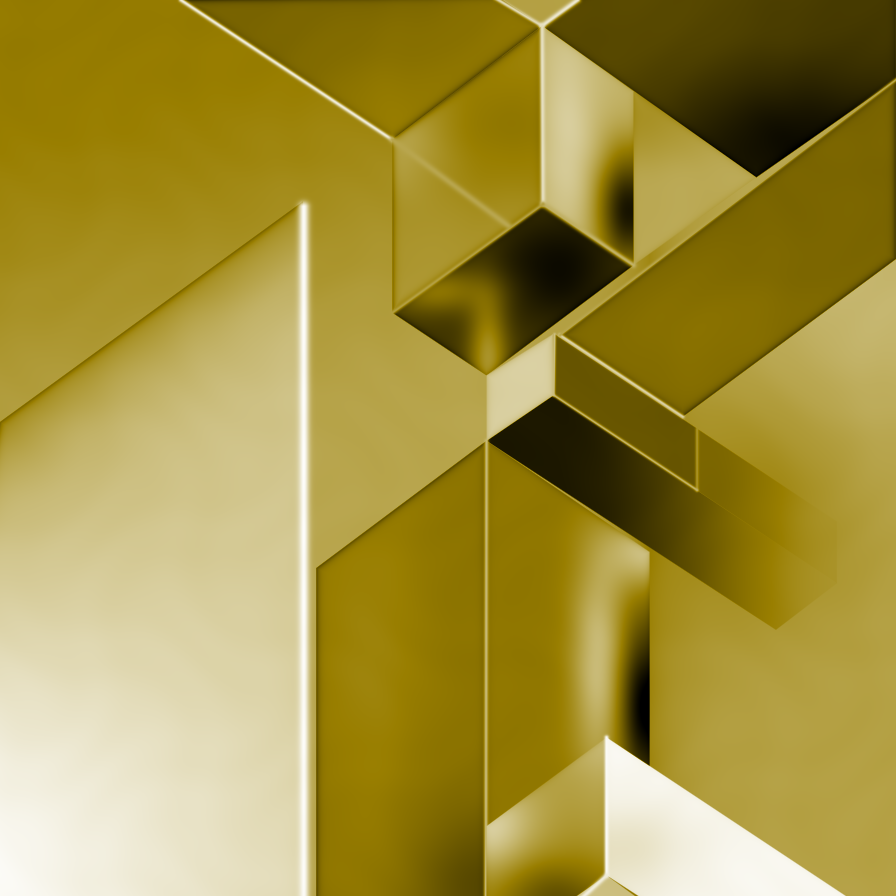
This background is drawn by a Shadertoy shader. Its source:

```glsl
#define GOLD vec3(0.60, 0.495, 0.0)
#define RIM_WIDTH 0.003
#define RIM_SHADE 0.45
#define MOTTLE 0.012
#define RIDGE_WIDTH 0.0024

// Signed distance to a line; the right-hand side is negative
float lineDist(vec2 p, vec2 a, vec2 b) {
    vec2 d = b - a;
    return dot(p - a, vec2(-d.y, d.x)) / length(d);
}

// Convex four-sided shape with clockwise corners
float quad(vec2 p, vec2 a, vec2 b, vec2 c, vec2 d) {
    return max(max(lineDist(p, a, b), lineDist(p, b, c)),
               max(lineDist(p, c, d), lineDist(p, d, a)));
}

float glow(vec2 p, vec2 center, vec2 size) {
    vec2 q = (p - center) / size;
    return exp(-dot(q, q));
}

// Lay a face over the tone, with a dark bevel of the given strength
void face(inout float tone, float dist, float fill, float rim) {
    float px = 0.8 / iResolution.y;
    fill -= rim * RIM_SHADE * exp(-abs(dist) / RIM_WIDTH);
    tone = mix(tone, fill, smoothstep(px, -px, dist));
}

// Lit edge along a segment
void ridge(inout float tone, vec2 p, vec2 a, vec2 b, float light, float width) {
    vec2 d = b - a;
    float h = clamp(dot(p - a, d) / dot(d, d), 0.0, 1.0);
    float r = length(p - a - d * h) / (RIDGE_WIDTH * width);
    tone = mix(tone, light, exp(-r * r));
}

// Tone -1 is black, 0 is gold, 1 is white
vec3 ramp(float tone) {
    return mix(GOLD * clamp(1.0 + tone, 0.0, 1.0), vec3(1.0), clamp(tone, 0.0, 1.0));
}

float backdrop(vec2 p) {
    float left = mix(0.30, -0.03, smoothstep(0.5, 1.05, p.y + 0.25 * (0.44 - p.x)));
    float right = 0.27 + 0.16 * glow(p, vec2(0.98, 0.66), vec2(0.18, 0.16))
                - 0.22 * glow(p, vec2(0.84, 0.43), vec2(0.11, 0.13))
                - 0.22 * exp(-abs(p.x - 0.725) / 0.035);
    return mix(left, right, step(0.56, p.x));
}

void mainImage(out vec4 fragColor, in vec2 fragCoord) {
    vec2 p = fragCoord / iResolution.xy;
    float tone = backdrop(p);

    // Corners shared between faces
    vec2 apex = vec2(0.605, 0.971), cubeLeft = vec2(0.438, 0.844);
    vec2 cubeMid = vec2(0.606, 0.772), cubeRight = vec2(0.707, 0.898);
    vec2 cubeLow = vec2(0.543, 0.581), lowLeft = vec2(0.438, 0.651);
    vec2 lowRight = vec2(0.707, 0.704), beamTip = vec2(0.625, 0.626);
    vec2 beamLow = vec2(0.762, 0.535), columnTop = vec2(0.543, 0.508);
    vec2 columnRight = vec2(0.725, 0.384), columnLeft = vec2(0.353, 0.366);
    vec2 baseTop = vec2(0.677, 0.177), baseMid = vec2(0.677, 0.023);
    vec2 baseLeft = vec2(0.543, 0.078), notch = vec2(0.618, 0.559);

    // Pale panel and its white edge
    vec2 panelTop = vec2(0.338, 0.775), panelLeft = vec2(0.0, 0.529);
    float depth = -lineDist(p, panelLeft, panelTop);
    float fill = 0.08 + 0.48 * (1.0 - exp(-max(depth, 0.0) / 0.065))
               + 0.4 * smoothstep(0.5, 0.0, p.y) * (1.0 - 1.9 * p.x);
    face(tone, quad(p, panelLeft, panelTop, vec2(0.338, -0.1), vec2(-0.1, -0.1)), fill, 0.8);
    ridge(tone, p, vec2(0.339, 0.769), vec2(0.339, -0.1), 0.97, 2.5);

    // Upper panes
    fill = -0.22 + 0.2 * glow(p, cubeLeft, vec2(0.12)) + 0.15 * glow(p, apex, vec2(0.1));
    face(tone, quad(p, vec2(0.202, 1.0), vec2(0.553, 1.005), apex, cubeLeft), fill, 1.0);
    fill = -0.42 - 0.42 * glow(p, vec2(0.87, 0.84), vec2(0.15, 0.08))
         - 0.12 * smoothstep(0.7, 1.0, p.x);
    face(tone, quad(p, apex, vec2(1.0, 1.26), vec2(1.0, 0.911), vec2(0.844, 0.802)), fill, 0.4);
    fill = 0.34 - 0.2 * glow(p, vec2(0.72, 0.87), vec2(0.07, 0.05));
    face(tone, quad(p, cubeRight, vec2(0.844, 0.802), lowRight, vec2(0.706, 0.8)), fill, 0.2);
    ridge(tone, p, vec2(0.202, 1.0), cubeLeft, 0.85, 1.0);
    ridge(tone, p, vec2(0.553, 1.002), apex, 0.7, 1.0);
    ridge(tone, p, vec2(0.645, 1.0), apex, 0.8, 1.3);

    // Glass cube: left, right and lower faces
    fill = 0.04 + 0.16 * smoothstep(0.85, 0.68, p.y) + 0.25 * glow(p, cubeLeft, vec2(0.06))
         - 0.1 * glow(p, vec2(0.56, 0.86), vec2(0.06));
    face(tone, quad(p, cubeLeft, apex, cubeMid, lowLeft), fill, 0.9);
    ridge(tone, p, cubeLeft, vec2(0.57, 0.746), 0.3, 1.6);
    fill = 0.42 + 0.2 * glow(p, vec2(0.635, 0.85), vec2(0.03, 0.12))
         - 1.25 * glow(p, vec2(0.70, 0.765), vec2(0.032, 0.065));
    face(tone, quad(p, apex, cubeRight, lowRight, cubeMid), fill, 0.2);
    fill = -0.58 - 0.35 * glow(p, vec2(0.62, 0.70), vec2(0.07, 0.06))
         + 0.75 * glow(p, vec2(0.545, 0.60), vec2(0.022, 0.07))
         + 0.5 * glow(p, vec2(0.49, 0.675), vec2(0.06, 0.025));
    face(tone, quad(p, lowLeft, cubeMid, lowRight, cubeLow), fill, 0.5);
    ridge(tone, p, apex, cubeMid, 0.75, 1.2);
    ridge(tone, p, cubeMid, lowRight, 0.4, 1.3);
    ridge(tone, p, cubeMid, lowLeft, 0.25, 1.0);

    // Receding bar and its long shadow
    fill = mix(-0.82, 0.18, smoothstep(0.62, 0.95, p.x));
    face(tone, quad(p, columnTop, notch, vec2(0.934, 0.349), vec2(0.866, 0.297)), fill, 0.0);
    fill = mix(-0.33, mix(-0.2, 0.16, smoothstep(0.79, 0.94, p.x)), step(0.778, p.x));
    face(tone, quad(p, vec2(0.619, 0.627), vec2(0.934, 0.418), vec2(0.934, 0.349), notch), fill, 0.0);
    ridge(tone, p, vec2(0.778, 0.521), vec2(0.778, 0.453), 0.15, 0.8);
    ridge(tone, p, notch, vec2(0.778, 0.453), 0.4, 0.7);
    face(tone, quad(p, cubeLow, vec2(0.617, 0.627), notch, columnTop), 0.63, 0.4);
    ridge(tone, p, vec2(0.619, 0.627), notch, 0.5, 0.7);

    // Slanted beam
    fill = -0.2 + 0.1 * glow(p, vec2(0.78, 0.63), vec2(0.12, 0.08));
    face(tone, quad(p, beamTip, vec2(1.0, 0.911), vec2(1.0, 0.711), beamLow), fill, 1.0);
    ridge(tone, p, beamTip, beamLow, 0.65, 0.9);
    ridge(tone, p, beamTip, vec2(1.0, 0.911), 0.3, 0.8);

    // Column sides
    fill = -0.08 + 0.12 * glow(p, vec2(0.41, 0.27), vec2(0.06, 0.2))
         - 0.35 * glow(p, vec2(0.53, 0.0), vec2(0.07, 0.1));
    face(tone, quad(p, columnLeft, columnTop, vec2(0.543, -0.1), vec2(0.353, -0.1)), fill, 1.0);
    fill = -0.06 + 0.55 * glow(p, vec2(0.668, 0.26), vec2(0.03, 0.13))
         + 0.6 * glow(p, columnRight, vec2(0.045, 0.04))
         - 1.0 * glow(p, vec2(0.719, 0.21), vec2(0.026, 0.085));
    face(tone, quad(p, columnTop, columnRight, vec2(0.725, 0.0), vec2(0.543, -0.1)), fill, 0.4);
    ridge(tone, p, columnTop, vec2(0.542, -0.1), 0.45, 1.0);

    // White pedestal
    fill = 0.2 + 0.45 * glow(p, baseLeft, vec2(0.05)) + 0.25 * glow(p, baseTop, vec2(0.06))
         - 0.6 * glow(p, vec2(0.62, -0.01), vec2(0.07, 0.05));
    face(tone, quad(p, baseLeft, baseTop, baseMid, vec2(0.543, -0.08)), fill, 0.2);
    fill = 0.94 - 0.18 * glow(p, vec2(0.69, 0.05), vec2(0.08, 0.05));
    face(tone, quad(p, baseTop, vec2(0.944, 0.0), vec2(0.944, -0.15), baseMid), fill, 0.1);
    face(tone, quad(p, baseMid, vec2(0.75, -0.03), vec2(0.677, -0.08), vec2(0.6, -0.03)), 0.5, 0.0);
    ridge(tone, p, baseTop, baseMid, 0.95, 1.0);
    ridge(tone, p, baseMid, vec2(0.63, -0.02), 0.85, 1.2);

    // Faint mottling from layered sines
    tone += MOTTLE * (sin(p.x * 41.0 + 3.0 * sin(p.y * 23.0)) * sin(p.y * 37.0 + 2.0 * sin(p.x * 29.0)));
    fragColor = vec4(ramp(tone), 1.0);
}
```
